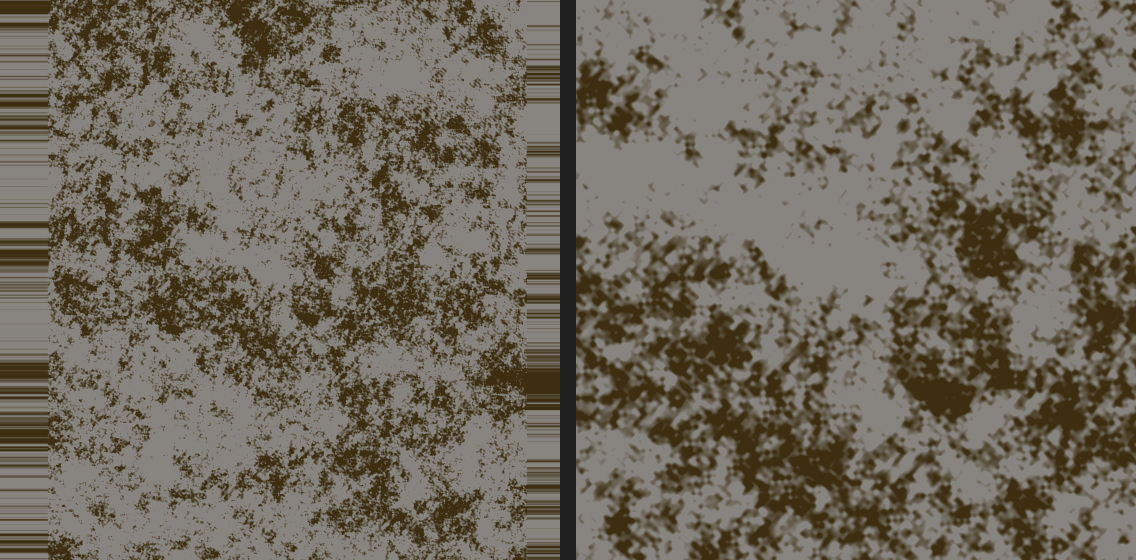
Left: the whole. Right: its middle third, enlarged.
Reproduce this texture procedurally as a WebGL 2 fragment shader.

```glsl
#version 300 es
precision highp float;

// Weathered grey surface mottled with ragged brown stains and fine specks.
// Rotated octaves of value noise pass through a colour ramp; outside the
// middle panel the x coordinate is clamped, drawing the edge out as streaks.

uniform vec2 u_resolution;
out vec4 fragColor;

const vec3 STONE_GREY = vec3(0.535, 0.522, 0.502);
const vec3 STAIN_BROWN = vec3(0.238, 0.182, 0.068);

const float PANEL_LEFT = 0.0846;
const float PANEL_RIGHT = 0.9420;

const int OCTAVES = 7;
const float BASE_FREQUENCY = 6.5;   // largest blotches per canvas
const float LACUNARITY = 1.95;      // frequency step between octaves
const float GAIN = 1.04;            // above one, fine grain outweighs blotches
const float NOISE_DEVIATION = 0.215; // spread of one octave

// Stain ramp, in standard deviations of the summed noise
const float STAIN_START = -0.33;
const float STAIN_FULL = 1.17;

float hash(vec2 cell) {
    return fract(sin(dot(cell, vec2(127.1, 311.7))) * 43758.5453);
}

float valueNoise(vec2 p) {
    vec2 cell = floor(p);
    vec2 f = fract(p);
    vec2 w = f * f * (3.0 - 2.0 * f);
    float bottom = mix(hash(cell), hash(cell + vec2(1.0, 0.0)), w.x);
    float top = mix(hash(cell + vec2(0.0, 1.0)), hash(cell + vec2(1.0)), w.x);
    return mix(bottom, top, w.y);
}

// Sum of octaves, scaled to zero mean and unit deviation
float stainField(vec2 p) {
    mat2 turn = LACUNARITY * mat2(0.8, 0.6, -0.6, 0.8);
    vec2 q = p * BASE_FREQUENCY + vec2(31.7, 12.2);
    float sum = 0.0;
    float power = 0.0;
    float amplitude = 1.0;
    for (int i = 0; i < OCTAVES; i++) {
        sum += amplitude * (valueNoise(q) - 0.5);
        power += amplitude * amplitude;
        amplitude *= GAIN;
        q = turn * q + vec2(17.3, 5.9);
    }
    return sum / (NOISE_DEVIATION * sqrt(power));
}

void main() {
    vec2 uv = gl_FragCoord.xy / u_resolution;

    // Hold the edge columns beyond the panel to form horizontal streaks
    uv.x = clamp(uv.x, PANEL_LEFT, PANEL_RIGHT);

    float field = stainField(uv);
    float stain = clamp((field - STAIN_START) / (STAIN_FULL - STAIN_START), 0.0, 1.0);
    fragColor = vec4(mix(STONE_GREY, STAIN_BROWN, stain), 1.0);
}
```
